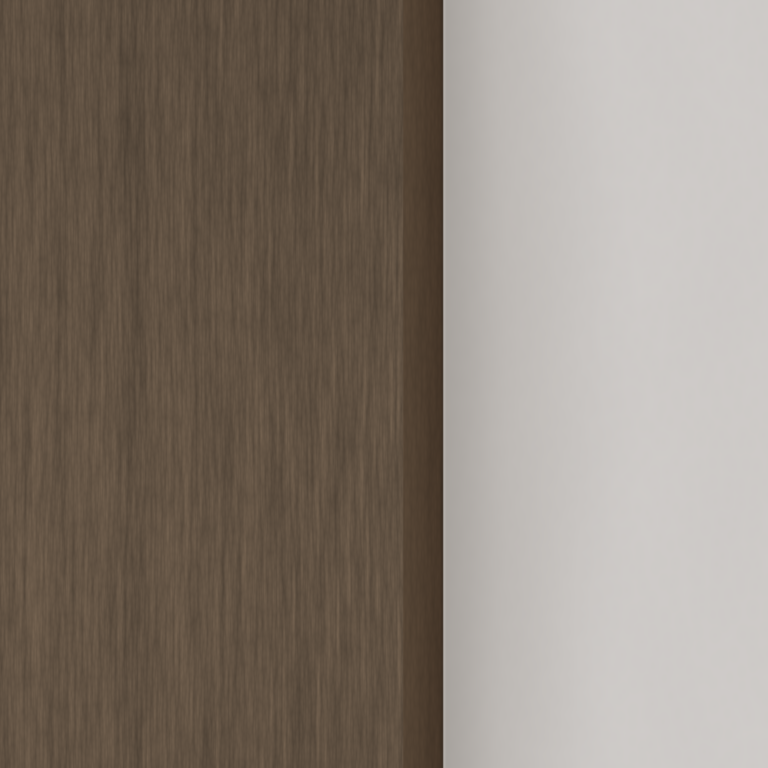
A WebGL 1 fragment shader for this texture:

```glsl
precision highp float;
// A dark wood panel with a shaded side face stands before a pale plaster wall.
// Stretched cellular noise makes the grain and pores, layered sines the broad
// bands, and smooth ramps the soft shadow that the panel casts on the wall.

uniform vec2 u_resolution;

const float FACE_END = 0.525;    // where the front face turns to the side
const float PANEL_END = 0.577;   // where the wood meets the wall
const vec3 WOOD = vec3(0.382, 0.322, 0.262);
const vec3 SIDE_NEAR = vec3(0.325, 0.262, 0.202);
const vec3 SIDE_FAR = vec3(0.270, 0.210, 0.158);
const vec3 WALL_SHADE = vec3(0.640, 0.622, 0.603);
const vec3 WALL_MID = vec3(0.735, 0.718, 0.702);
const vec3 WALL_LIGHT = vec3(0.806, 0.792, 0.782);
const float GRAIN_GAIN = 0.085;
const float FIBRE_GAIN = 0.075;
const float BAND_GAIN = 0.035;
const float STREAK_GAIN = 0.11;

vec2 hash2(vec2 p) {
    vec3 q = fract(p.xyx * vec3(0.1031, 0.1030, 0.0973));
    q += dot(q, q.yzx + 33.33);
    return fract((q.xx + q.yz) * q.zy);
}

// Distance to the nearest scattered point, about 0 to 1.
float cellular(vec2 p) {
    vec2 cell = floor(p);
    vec2 local = fract(p);
    float nearest = 4.0;
    for (int j = -1; j <= 1; j++) {
        for (int i = -1; i <= 1; i++) {
            vec2 offset = vec2(float(i), float(j));
            vec2 d = offset + hash2(cell + offset) - local;
            nearest = min(nearest, dot(d, d));
        }
    }
    return sqrt(nearest);
}

float bump(float x, float centre, float width) {
    float d = (x - centre) / width;
    return exp(-d * d);
}

// Broad tonal bands, with a few placed light and dark ones.
float woodBands(vec2 p) {
    float waves = sin(p.x * 61.0 + 0.8 * sin(p.y * 2.3))
                + 0.7 * sin(p.x * 137.0 + 1.1 * sin(p.y * 1.7 + 2.0))
                + 0.6 * sin(p.x * 293.0 + 0.9 * sin(p.y * 3.1 + 1.0));
    float placed = 0.9 * bump(p.x, 0.045, 0.022) - 1.5 * bump(p.x, 0.178, 0.016)
                 - 0.8 * bump(p.x, 0.005, 0.014) + 1.0 * bump(p.x, 0.485, 0.030);
    return 0.4 * waves + placed;
}

vec3 woodFace(vec2 p) {
    vec2 q = p + vec2(0.0015 * sin(p.y * 7.0 + p.x * 9.0), 0.0);
    float grain = 0.5 - cellular(q * vec2(145.0, 5.0));
    float fibre = 0.5 - cellular(q * vec2(270.0, 26.0) + 17.0);
    float pores = 0.5 - cellular(q * vec2(240.0, 110.0) + 43.0);
    float streak = 1.0 - smoothstep(0.05, 0.32, cellular(q * vec2(95.0, 3.2) + 71.0));
    float tone = 1.0 + GRAIN_GAIN * 2.0 * grain + FIBRE_GAIN * 2.0 * fibre
               + 0.06 * pores + BAND_GAIN * woodBands(q);
    tone += STREAK_GAIN * streak * (0.35 + 0.65 * smoothstep(0.15, 0.50, p.x));
    tone *= 1.0 - 0.05 * smoothstep(0.18, 0.50, p.x);
    tone *= 0.96 + 0.03 * sin(p.y * 4.2 + 0.4);
    return WOOD * tone;
}

vec3 woodSide(vec2 p) {
    float across = (p.x - FACE_END) / (PANEL_END - FACE_END);
    float grain = 0.5 - cellular(p * vec2(170.0, 8.0) + 29.0);
    float fibre = 0.5 - cellular(p * vec2(260.0, 60.0) + 53.0);
    vec3 color = mix(SIDE_NEAR, SIDE_FAR, smoothstep(0.0, 1.0, across));
    color *= 1.0 + 0.09 * grain + 0.07 * fibre;
    return color * (1.0 - 0.20 * smoothstep(0.90, 1.0, across));
}

vec3 wall(vec2 p) {
    float depth = p.x - PANEL_END;
    // The shadow reaches a little further at mid height.
    float reach = 1.0 + 0.10 * sin(p.y * 3.14159);
    float d = depth / reach;
    vec3 color = mix(WALL_SHADE, WALL_MID, smoothstep(-0.03, 0.085, d));
    color = mix(color, WALL_LIGHT, smoothstep(0.03, 0.24, d));
    // Faint trowel marks and mottling.
    float plaster = cellular(p * vec2(65.0, 42.0) + 9.0) - 0.5;
    float sweep = sin(p.x * 33.0 + 2.0 * sin(p.y * 6.0)) * sin(p.y * 11.0 + p.x * 8.0);
    color *= 1.0 + 0.007 * plaster + 0.003 * sweep;
    // A thin lit rim follows the panel edge.
    return color + 0.045 * bump(depth, 0.0015, 0.0018);
}

void main() {
    vec2 p = gl_FragCoord.xy / u_resolution;
    float pixel = 1.0 / u_resolution.x;
    float sideMask = smoothstep(-pixel, pixel, p.x - FACE_END);
    float wallMask = smoothstep(-pixel, pixel, p.x - PANEL_END);
    vec3 wood = mix(woodFace(p), woodSide(p), sideMask);
    gl_FragColor = vec4(mix(wood, wall(p), wallMask), 1.0);
}
```
